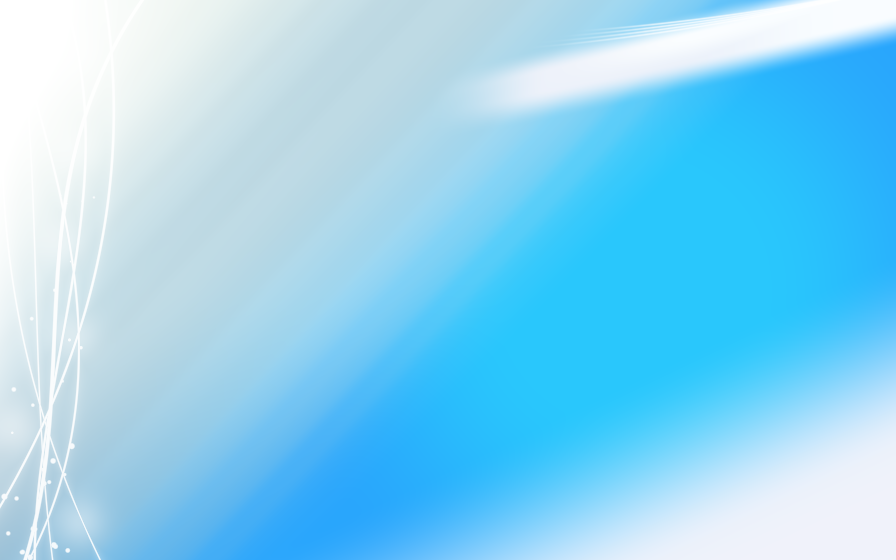
Reproduce this background procedurally as a Shadertoy shader.

```glsl
#define CYAN vec3(0.16, 0.78, 0.99)
#define AZURE vec3(0.16, 0.65, 0.99)
#define SKY vec3(0.58, 0.84, 0.96)
#define MIST vec3(0.74, 0.85, 0.89)
#define IVORY vec3(0.93, 0.96, 0.94)
#define PEARL vec3(0.94, 0.95, 0.98)
#define STRANDS 6
#define SPARKS 30
#define GLOWS 6
#define STRAND_WIDTH 0.0022

// Strand offsets from the left at four equal steps down the canvas
const vec4 strandNodes[STRANDS] = vec4[STRANDS](
    vec4(0.254, 0.121, 0.094, 0.045),
    vec4(0.188, 0.196, 0.115, -0.060),
    vec4(0.010, 0.104, 0.140, 0.052),
    vec4(0.020, 0.006, 0.056, 0.179),
    vec4(0.030, 0.058, 0.069, 0.094),
    vec4(0.115, 0.150, 0.100, 0.062));

float hash(float n) {
    return fract(sin(n * 12.9898) * 4375.85);
}

float noise(float x) {
    float cell = floor(x);
    return mix(hash(cell), hash(cell + 1.0), smoothstep(0.0, 1.0, x - cell));
}

// Weights of the cubic through four equally spaced nodes
vec4 cubicWeights(float t) {
    float a = t - 1.0, b = t - 2.0, c = t - 3.0;
    return vec4(-a * b * c / 6.0, t * b * c * 0.5, -t * a * c * 0.5, t * a * b / 6.0);
}

float line(float d, float width, float pixel) {
    return 1.0 - smoothstep(width - pixel, width + pixel, abs(d));
}

vec3 backdrop(vec2 p) {
    vec3 col = mix(CYAN, AZURE, smoothstep(0.22, 0.66, distance(p, vec2(1.13, 0.48))));

    // Diagonal veil, from ivory through mist to clear
    float across = p.x - p.y;
    float streaks = noise(across * 28.0 + p.y * 2.0) - 0.5;
    vec3 veil = mix(IVORY, MIST, smoothstep(-0.72, -0.24, across));
    veil = mix(veil, SKY, smoothstep(-0.2, 0.3, across));
    veil *= mix(vec3(0.86, 0.88, 0.92), vec3(1.0), smoothstep(-0.1, 0.5, p.y));
    float cover = 1.0 - smoothstep(0.1, 0.53, across + 0.035 * streaks);
    col = mix(col, veil + 0.012 * streaks, cover);

    // White haze in the upper left corner and along the left side
    float corner = exp(-dot(p - vec2(0.0, 1.0), p - vec2(0.0, 1.0)) * 14.0);
    float side = 0.75 * exp(-p.x * 11.0) * smoothstep(-0.1, 0.6, p.y);
    col = mix(col, vec3(1.0), clamp(corner + side, 0.0, 1.0));

    // Pale slope in the lower right corner
    float depth = (0.02 + 0.48 * (p.x - 0.583) - p.y) * 0.9;
    vec3 slope = mix(vec3(0.86, 0.93, 0.99), PEARL, smoothstep(0.1, 0.35, depth));
    return mix(col, slope, smoothstep(-0.04, 0.28, depth));
}

// Soft white sweep with fine lines along its upper side
vec3 addSweep(vec3 col, vec2 p, float pixel) {
    float x = p.x - 0.9;
    float lower = 0.785 + 0.19 * x + 0.03 * x * x;
    float upper = 0.878 + 0.25 * x;
    float band = smoothstep(lower - 0.015, lower + 0.04, p.y)
               * (1.0 - smoothstep(upper - 0.025, upper + 0.02, p.y))
               * smoothstep(0.76, 0.98, p.x);
    float bright = smoothstep(0.3, 0.75, (p.y - lower) / (upper - lower))
                 * smoothstep(0.95, 1.25, p.x);
    col = mix(col, mix(PEARL, vec3(1.0), max(bright, smoothstep(1.2, 1.5, p.x))), band * 0.97);

    float run = p.x - 0.95;
    for (int i = 0; i < 4; i++) {
        float k = float(i);
        float curve = 0.915 + 0.008 * k + (0.09 - 0.012 * k) * run + 0.12 * run * run;
        float fade = smoothstep(0.93 + 0.03 * k, 1.2, p.x);
        col = mix(col, vec3(1.0), 0.75 * fade * line(p.y - curve, 0.0015, pixel));
    }
    return col;
}

// Curved strands, drifting sparks and blurred glows
vec3 addStrands(vec3 col, vec2 p, float pixel) {
    float light = 0.0;
    for (int i = 0; i < GLOWS; i++) {
        float k = float(i);
        vec2 center = vec2(0.02 + 0.13 * hash(k + 3.1), (k + 0.4) / float(GLOWS));
        vec2 d = (p - center) / 0.045;
        light = max(light, 0.4 * exp(-dot(d, d)));
    }
    vec4 weights = cubicWeights(3.0 * (1.0 - p.y));
    for (int i = 0; i < STRANDS; i++) {
        float d = p.x - dot(weights, strandNodes[i]);
        float width = STRAND_WIDTH * (i == 0 ? 1.7 : 0.7 + 0.5 * hash(float(i)));
        light = max(light, 0.92 * line(d, width, pixel));
        light = max(light, 0.25 * exp(-abs(d) * 110.0));
    }
    for (int i = 0; i < SPARKS; i++) {
        float k = float(i);
        float height = 0.72 * pow(hash(k + 7.3), 1.5);
        vec2 center = vec2(0.13 * hash(k + 41.7) + 0.06 * height, height);
        float radius = mix(0.007, 0.002, height / 0.72) * (0.5 + 0.5 * hash(k + 90.2));
        light = max(light, 0.9 * line(distance(p, center), radius, pixel));
    }
    return mix(col, vec3(1.0), light);
}

void mainImage(out vec4 fragColor, in vec2 fragCoord) {
    float pixel = 1.0 / iResolution.y;
    vec2 p = fragCoord * pixel;
    vec3 col = backdrop(p);
    col = addSweep(col, p, pixel);
    col = addStrands(col, p, pixel);
    fragColor = vec4(clamp(col, 0.0, 1.0), 1.0);
}
```
